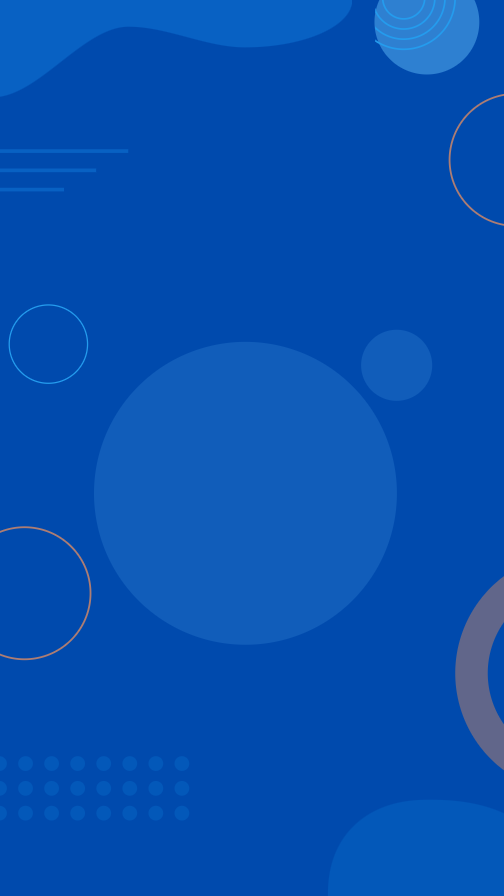
Write a Shadertoy shader that draws this background.

```glsl
#define BASE vec3(0.000, 0.290, 0.680)
#define WAVE vec3(0.030, 0.380, 0.765)
#define HILL vec3(0.010, 0.345, 0.725)
#define DISC vec3(0.065, 0.365, 0.728)
#define PALE vec3(0.180, 0.500, 0.820)
#define CYAN vec3(0.140, 0.610, 0.930)
#define CORAL vec3(0.680, 0.490, 0.450)
#define MAUVE vec3(0.380, 0.400, 0.540)
#define HAIRLINE 0.0036
#define DOT_STEP vec2(0.0517, 0.0492)
#define BAR_STEP vec2(0.0637, 0.0382)
#define HILL_POWER 2.27

// Antialiased coverage of a signed distance in canvas widths
float fill(float d) {
    return clamp(0.5 - d * iResolution.x, 0.0, 1.0);
}

// Coverage of an implicit shape whose gradient is not unit length
float fillImplicit(float f) {
    return clamp(0.5 - f / max(fwidth(f), 1e-5), 0.0, 1.0);
}

float circle(vec2 p, vec2 center, float radius) {
    return length(p - center) - radius;
}

float ring(vec2 p, vec2 center, float radius, float width) {
    return abs(circle(p, center, radius)) - 0.5 * width;
}

// Wavy band hanging from the top edge, with a rounded right end
float wave(vec2 p, float top) {
    float depth = mix(0.193, 0.053, smoothstep(-0.014, 0.255, p.x));
    depth += 0.041 * smoothstep(0.255, 0.486, p.x);
    float tail = max(p.x - 0.486, 0.0) / 0.213;
    depth *= sqrt(max(1.0 - tail * tail, 0.0));
    return top - p.y - depth;
}

// Lopsided superellipse rising from the bottom edge
float hill(vec2 p) {
    float x = p.x - 0.852;
    vec2 q = abs(vec2(x / (x < 0.0 ? 0.2014 : 0.2546), p.y / 0.191));
    return pow(q.x, HILL_POWER) + pow(q.y, HILL_POWER) - 1.0;
}

// Grid of eight by three dots
float dots(vec2 p) {
    vec2 q = p - vec2(-0.001, 0.1644);
    vec2 cell = clamp(round(q / DOT_STEP), vec2(0.0), vec2(7.0, 2.0));
    return length(q - cell * DOT_STEP) - 0.0146;
}

// Three bars from the left edge, shorter towards the bottom
float bars(vec2 p) {
    float y = p.y - 1.4016;
    float row = clamp(round(y / BAR_STEP.y), 0.0, 2.0);
    float barEnd = 0.127 + row * BAR_STEP.x;
    return max(p.x - barEnd, abs(y - row * BAR_STEP.y) - 0.0036);
}

// Four concentric arcs, cut off on the left
float arcs(vec2 p) {
    float r = length(p - vec2(0.801, 1.782)) - 0.0417;
    float index = clamp(round(r / 0.0201), 0.0, 3.0);
    return max(abs(r - index * 0.0201) - 0.0017, 0.7445 - p.x);
}

void mainImage(out vec4 fragColor, in vec2 fragCoord) {
    vec2 p = fragCoord / iResolution.x;
    float top = iResolution.y / iResolution.x;
    vec3 color = BASE;

    // Edge shapes
    color = mix(color, WAVE, fillImplicit(wave(p, top)));
    color = mix(color, HILL, fillImplicit(hill(p)));
    color = mix(color, HILL, fill(dots(p)));
    color = mix(color, WAVE, fill(bars(p)));

    // Discs
    float discs = min(circle(p, vec2(0.487, 0.799), 0.3005),
                      circle(p, vec2(0.787, 1.053), 0.0705));
    color = mix(color, DISC, fill(discs));
    color = mix(color, PALE, fill(circle(p, vec2(0.847, 1.734), 0.104)));
    color = mix(color, CYAN, fill(arcs(p)));

    // Rings
    color = mix(color, MAUVE, fill(ring(p, vec2(1.1435, 0.442), 0.208, 0.0645)));
    float coralRings = min(ring(p, vec2(0.0486, 0.6007), 0.131, HAIRLINE),
                           ring(p, vec2(1.023, 1.4606), 0.131, HAIRLINE));
    color = mix(color, CORAL, fill(coralRings));
    color = mix(color, CYAN, fill(ring(p, vec2(0.096, 1.095), 0.0777, 0.7 * HAIRLINE)));

    fragColor = vec4(color, 1.0);
}
```
